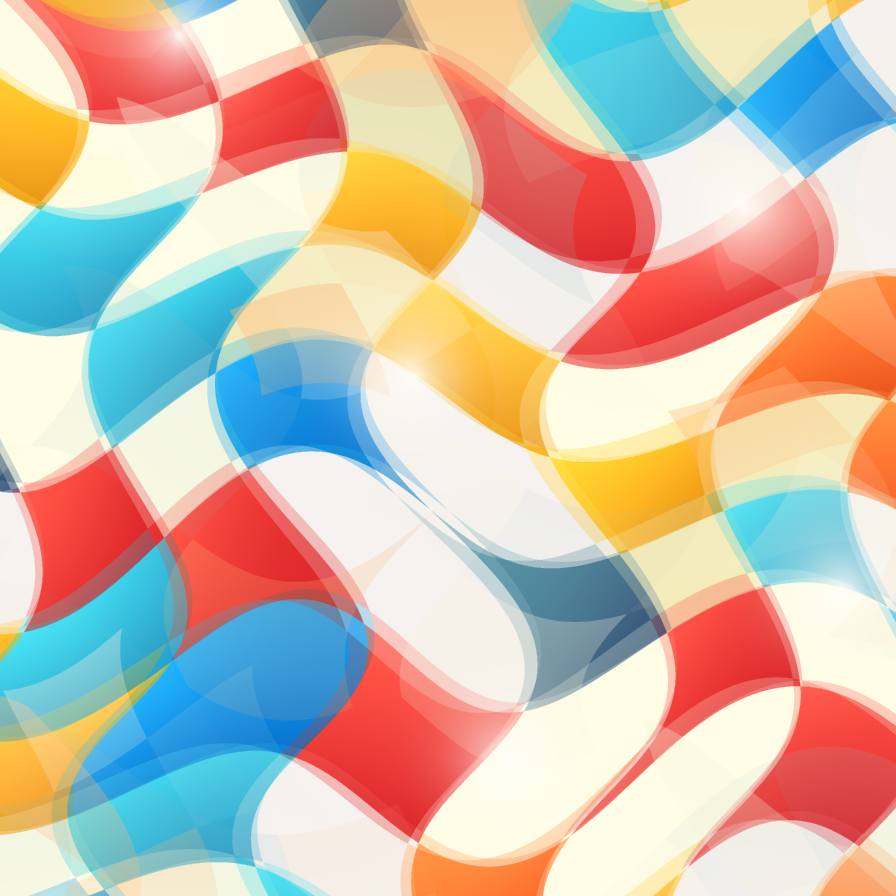
Give the GLSL for this background, as a three.js fragment shader.

```glsl
// Wavy woven patchwork of cream and bright cells with translucent overlaps and soft glows.
#define COLUMNS 6.0
#define ROWS 7.6
#define BEND vec2(0.42, 0.50)
#define SLIVER_ALPHA 0.32
#define SHADE_ALPHA 0.30
#define VEIL_ALPHA 0.40
#define GLOW_COUNT 5
#define GLOW_SIZE 0.042
#define EDGE_WIDTH 0.0014

varying vec2 vUv;

float hash(vec2 p) {
  vec3 q = fract(vec3(p.xyx) * 0.1031);
  q += dot(q, q.yzx + 33.33);
  return fract((q.x + q.y) * q.z);
}

// Bent grid coordinates: whole numbers lie on the wavy lines.
vec2 weave(vec2 p, float phase) {
  vec2 grid = p * vec2(COLUMNS, ROWS);
  grid.x += BEND.x * sin(12.0 * p.y + 2.0 * p.x + phase);
  grid.x += 0.18 * sin(5.0 * p.y - 6.0 * p.x + 2.0 * phase);
  grid.y += BEND.y * sin(10.5 * p.x - 2.0 * p.y + 1.7 + phase);
  grid.y += 0.28 * sin(4.0 * p.x + 7.0 * p.y - phase);
  return grid + 20.0;
}

// Hue ring from warm to cool; the thresholds set the shares.
vec3 brightColor(float k) {
  vec3 color = vec3(0.95, 0.30, 0.28);
  color = mix(color, vec3(1.00, 0.53, 0.24), step(0.23, k));
  color = mix(color, vec3(1.00, 0.77, 0.18), step(0.35, k));
  color = mix(color, vec3(0.28, 0.80, 0.90), step(0.57, k));
  color = mix(color, vec3(0.10, 0.65, 0.93), step(0.76, k));
  return mix(color, vec3(0.34, 0.52, 0.62), step(0.93, k));
}

vec3 creamColor(float k) {
  vec3 color = mix(vec3(1.0, 0.995, 0.92), vec3(0.97, 0.94, 0.78), step(0.5, k));
  return mix(color, vec3(0.97, 0.96, 0.95), step(0.8, k));
}

// One patch: checkered cream and colour with a gentle gradient.
vec3 patchColor(vec2 grid) {
  vec2 cell = floor(grid);
  vec2 local = grid - cell - 0.5;
  float parity = mod(cell.x + cell.y, 2.0);
  float isBright = max(parity, step(0.86, hash(cell + 3.0)));
  float hue = fract(dot(cell, vec2(0.382, 0.276)) + 0.12 * hash(cell + 41.0));
  vec3 bright = brightColor(hue);
  bright += vec3(0.08, 0.15, 0.10) * (local.y - 0.7 * local.x);
  return mix(creamColor(hash(cell + 17.0)), bright, isBright);
}

// Large translucent patches, some pale and some tinted.
vec3 addVeil(vec3 color, vec2 grid) {
  vec2 cell = floor(grid);
  float kind = hash(cell + 71.0);
  vec3 tint = mix(vec3(0.97, 0.95, 0.86), vec3(0.56, 0.72, 0.77), step(0.45, kind));
  tint = mix(tint, vec3(0.99, 0.72, 0.48), step(0.72, kind));
  float alpha = VEIL_ALPHA * hash(cell + 97.0) * step(0.45, hash(cell + 53.0));
  return mix(color, tint, alpha * (0.7 + 0.5 * fract(grid.y)));
}

vec3 fabric(vec2 p) {
  vec3 color = patchColor(weave(p, 0.4));
  // Nearly aligned copies leave thin light and dark bands along the borders.
  vec3 light = patchColor(weave(p + vec2(0.013, -0.010), 0.55));
  vec3 shade = patchColor(weave(p - vec2(0.004, 0.007), 0.34));
  color = mix(color, light, SLIVER_ALPHA);
  color *= mix(vec3(1.0), shade, SHADE_ALPHA);
  color = addVeil(color, weave(p * 0.85 + 0.13, 2.6));
  return addVeil(color, weave(p * 0.95 + vec2(0.31, 0.47), 4.3));
}

vec3 addGlows(vec3 color, vec2 p) {
  for (int i = 0; i < GLOW_COUNT; i++) {
    vec2 center = fract(vec2(0.46, 0.58) + float(i) * vec2(0.37, 0.19));
    float d = length(p - center) / GLOW_SIZE;
    float light = 0.55 * exp(-1.8 * d) + 0.42 * exp(-0.35 * d * d);
    color = mix(color, vec3(1.0, 0.99, 0.97), light);
  }
  return color;
}

void main() {
  // Average nearby samples to smooth every border.
  vec3 color = vec3(0.0);
  for (int y = -1; y <= 1; y++) {
    for (int x = -1; x <= 1; x++) {
      color += fabric(vUv + vec2(float(x), float(y)) * EDGE_WIDTH / 3.0);
    }
  }
  color = addGlows(color / 9.0, vUv);
  gl_FragColor = vec4(clamp(color, 0.0, 1.0), 1.0);
}
```
